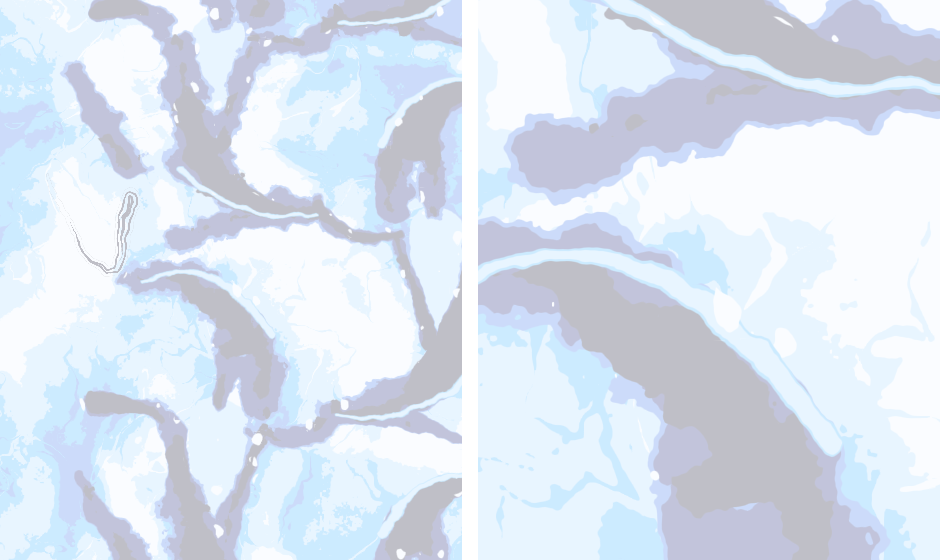
Left, the full canvas; right, a detail of the centre.
A Shadertoy shader for this texture:

```glsl
// Marbled paper: flat layers of white, ice and sky blue cut by grey veins with
// lavender fringes. Tapered curves form one motif, repeated by glide reflection,
// over contours of a domain-warped noise field.

const vec3 WHITE = vec3(0.98, 0.99, 1.00);
const vec3 ICE = vec3(0.91, 0.96, 1.00);
const vec3 SKY = vec3(0.80, 0.92, 1.00);
const vec3 PERIWINKLE = vec3(0.80, 0.86, 0.98);
const vec3 LAVENDER = vec3(0.76, 0.77, 0.86);
const vec3 GREY = vec3(0.75, 0.75, 0.78);
const float GLIDE_STEP = 0.352;
const float GLIDE_WIDTH = 1.164;

float hash(vec2 p) {
    return fract(sin(dot(p, vec2(127.1, 311.7))) * 43758.55);
}

float noise(vec2 p) {
    vec2 i = floor(p), f = fract(p);
    f = f * f * (3.0 - 2.0 * f);
    return mix(mix(hash(i), hash(i + vec2(1, 0)), f.x),
               mix(hash(i + vec2(0, 1)), hash(i + vec2(1, 1)), f.x), f.y);
}

float fbm(vec2 p) {
    float sum = 0.0, amp = 0.533;
    for (int i = 0; i < 4; i++) {
        sum += amp * noise(p);
        p = mat2(1.6, 1.2, -1.2, 1.6) * p + 7.3;
        amp *= 0.5;
    }
    return sum;
}

vec2 swirl(vec2 p) {
    return vec2(fbm(p), fbm(p + 31.7)) - 0.5;
}

// Antialiased coverage of the region where x is negative
float cover(float x) {
    float w = clamp(fwidth(x), 1e-5, 0.1) * 0.7;
    return 1.0 - smoothstep(-w, w, x);
}

// Distance to a quadratic curve whose half width tapers from w.x to w.y
float curve(vec2 p, vec2 a, vec2 b, vec2 c, vec2 w) {
    float best = 1e3;
    vec2 from = a;
    for (int i = 1; i <= 8; i++) {
        float t = float(i) / 8.0;
        vec2 to = mix(mix(a, b, t), mix(b, c, t), t);
        vec2 edge = to - from, r = p - from;
        float h = clamp(dot(r, edge) / dot(edge, edge), 0.0, 1.0);
        best = min(best, length(r - edge * h) - mix(w.x, w.y, t + (h - 1.0) / 8.0));
        from = to;
    }
    return best;
}

float veins(vec2 p) {
    float d = curve(p, vec2(.468, .07), vec2(.42, .14), vec2(.40, .265), vec2(.006, .013));
    d = min(d, curve(p, vec2(.31, .07), vec2(.33, .18), vec2(.37, .29), vec2(.012, .035)));
    d = min(d, curve(p, vec2(.36, .28), vec2(.41, .385), vec2(.56, .38), vec2(.042, .014)));
    d = min(d, curve(p, vec2(.457, .067), vec2(.56, .10), vec2(.60, .02), vec2(.006, .014)));
    d = min(d, curve(p, vec2(.245, .495), vec2(.40, .50), vec2(.425, .60), vec2(.010, .034)));
    d = min(d, curve(p, vec2(.425, .58), vec2(.39, .62), vec2(.39, .73), vec2(.022, .008)));
    return min(d, curve(p, vec2(.175, .015), vec2(.28, .0), vec2(.293, .05), vec2(.018, .004)));
}

float stains(vec2 p) {
    float d = curve(p, vec2(.44, .58), vec2(.47, .64), vec2(.46, .725), vec2(.03, .024));
    d = min(d, curve(p, vec2(.31, .43), vec2(.40, .41), vec2(.47, .375), vec2(.004, .018)));
    return min(d, curve(p, vec2(.14, .14), vec2(.17, .20), vec2(.23, .30), vec2(.005, .022)));
}

float whiteBands(vec2 p) {
    float d = curve(p, vec2(.18, .11), vec2(.25, .20), vec2(.31, .41), vec2(.008, .016));
    d = min(d, curve(p, vec2(.50, .12), vec2(.40, .26), vec2(.52, .34), vec2(.035, .02)));
    d = min(d, curve(p, vec2(.27, .485), vec2(.40, .42), vec2(.60, .42), vec2(.006, .035)));
    d = min(d, curve(p, vec2(.0, .62), vec2(.12, .56), vec2(.12, .44), vec2(.02, .008)));
    d = min(d, curve(p, vec2(.60, .075), vec2(.64, .09), vec2(.66, .07), vec2(.02, .016)));
    return min(d, curve(p, vec2(.415, .73), vec2(.413, .69), vec2(.415, .65), vec2(.018, .008)));
}

float threads(vec2 p) {
    float d = curve(p, vec2(.32, .30), vec2(.39, .40), vec2(.56, .385), vec2(.005, .002));
    return min(d, curve(p, vec2(.25, .50), vec2(.40, .46), vec2(.48, .60), vec2(.002, .007)));
}

// Scattered oval drops, one per grid cell at most
float drops(vec2 p, float cells) {
    vec2 g = p * cells, id = floor(g);
    vec2 r = fract(g) - 0.35 - 0.3 * vec2(hash(id), hash(id + 5.1));
    float radius = 0.28 * smoothstep(0.6, 1.0, hash(id + 9.4));
    return (length(r * vec2(1.0, 0.75)) - radius) / cells + 0.001;
}

void mainImage(out vec4 fragColor, in vec2 fragCoord) {
    vec2 p = fragCoord / iResolution.y;
    p.y = 1.0 - p.y;
    vec2 bent = p + 0.035 * swirl(p * 9.0) + 0.012 * swirl(p * 38.0);

    // Glide-reflected copies of the motif
    float vein = 1e3, stain = 1e3, band = 1e3, thread = 1e3, pale = 1e3, folds = 1e3;
    float first = floor((p.y + 0.05) / GLIDE_STEP);
    for (int i = 0; i < 3; i++) {
        float k = first - float(i);
        vec2 q = bent - vec2(0.0, k * GLIDE_STEP);
        if (mod(k, 2.0) > 0.5) q.x = GLIDE_WIDTH - q.x;
        vein = min(vein, veins(q));
        stain = min(stain, stains(q));
        band = min(band, whiteBands(q));
        thread = min(thread, threads(q));
        pale = min(pale, curve(q, vec2(.385, .07), vec2(.385, .15), vec2(.383, .24), vec2(.055, .006)));
        folds = min(folds, curve(q, vec2(.09, .32), vec2(.22, .62), vec2(.235, .36), vec2(.002, .016)));
    }

    // Flowing pigment field with fine filaments and grain
    vec2 flow = p + 0.30 * swirl(p * 3.5) + 0.07 * swirl(p * 13.0);
    float field = fbm(mat2(4.5, 4.5, -3.0, 3.0) * flow + 3.0);
    float ridge = abs(fbm(flow * 9.0 + 20.0) - 0.5);
    float wisp = abs(fbm(flow * 7.0 + 50.0) - 0.48);
    field += 0.09 * (1.0 - smoothstep(0.0, 0.025, ridge));
    field -= 0.10 * (1.0 - smoothstep(0.0, 0.022, wisp));
    field += 0.06 * (fbm(p * 70.0) - 0.5) + 0.03 * (noise(p * 260.0) - 0.5);
    field += 0.07 * (1.0 - smoothstep(0.0, 0.05, min(vein, stain)));
    field -= 0.20 * (1.0 - smoothstep(-0.008, 0.025, band));

    vec3 col = mix(SKY, PERIWINKLE, cover(0.665 - field));
    col = mix(col, ICE, cover(field - 0.525));
    col = mix(col, WHITE, cover(field - 0.385));
    col = mix(col, ICE, cover(pale));

    // Veins with ragged, mottled fringes
    float mottle = fbm(p * 32.0 + 11.0);
    float ragged = 0.008 + 0.045 * smoothstep(0.40, 0.62, fbm(p * 6.0 + 70.0));
    float fringe = min(vein, stain) - ragged * (mottle - 0.3);
    col = mix(col, PERIWINKLE, cover(fringe - 0.12 * ragged));
    col = mix(col, LAVENDER, cover(fringe));
    col = mix(col, GREY, cover(vein + ragged * (mottle - 0.35)));
    col = mix(col, GREY, cover(stain + 0.07 * (mottle - 0.3)));

    // Pale threads, folded stripes and drops
    col = mix(col, SKY, cover(thread - 0.0015));
    col = mix(col, ICE, cover(thread));
    col = mix(col, GREY, cover(folds) * smoothstep(-0.1, 0.5, sin(folds * 800.0)));
    float drop = drops(bent, 30.0);
    col = mix(col, WHITE, cover(drop) * cover(min(pale, vein - 0.012)) * cover(-vein - 0.006));
    fragColor = vec4(col, 1.0);
}
```
